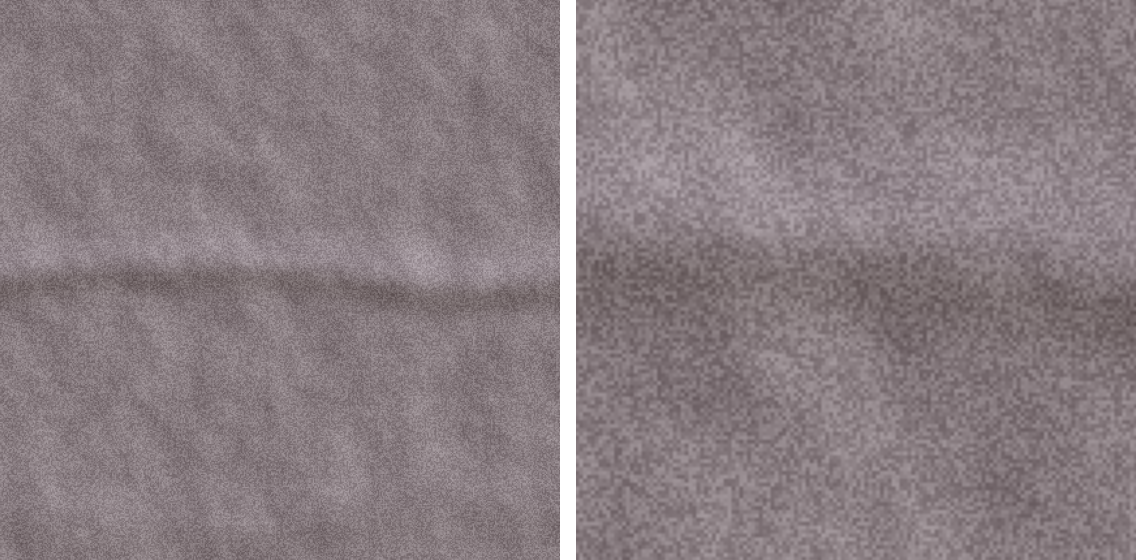
Left, the full canvas; right, a detail of the centre.
Give the GLSL for this texture, as a WebGL 1 fragment shader.

```glsl
precision highp float;
// Soft mauve-grey cloth with fine grain, shallow dents and a long horizontal fold.

uniform vec2 u_resolution;

const vec3 CLOTH_COLOR = vec3(0.530, 0.484, 0.500);
const vec3 GRAIN_TINT = vec3(0.97, 1.0, 1.0);
const vec3 FOLD_TINT = vec3(1.0, 1.0, 1.15);   // shadows turn slightly brown

const float GRAIN_FREQ = 430.0;
const float GRAIN_AMOUNT = 0.175;
const float DENT_FREQ = 10.0;
const float DENT_AMOUNT = 0.125;
const vec2 DENT_LIGHT = vec2(-0.017, -0.007);
const float MOTTLE_FREQ = 19.0;
const float MOTTLE_AMOUNT = 0.035;
const float THREAD_AMOUNT = 0.022;
const float FOLD_LIGHT = 0.060;
const float FOLD_SHADOW = 0.072;
const float FAINT_FOLD = 0.28;
const float TAU = 6.28318;

float hash(vec2 p) {
  vec3 q = fract(p.xyx * 0.1031);
  q += dot(q, q.yzx + 33.33);
  return fract((q.x + q.y) * q.z);
}

// Smooth value noise in 0..1
float noise(vec2 p) {
  vec2 cell = floor(p);
  vec2 f = fract(p);
  f = f * f * (3.0 - 2.0 * f);
  float low = mix(hash(cell), hash(cell + vec2(1.0, 0.0)), f.x);
  float high = mix(hash(cell + vec2(0.0, 1.0)), hash(cell + 1.0), f.x);
  return mix(low, high, f.y);
}

// Height of the dents, drawn out from upper left to lower right
float dentHeight(vec2 uv) {
  vec2 along = normalize(vec2(0.6, -0.8));
  vec2 across = vec2(-along.y, along.x);
  vec2 p = vec2(dot(uv, along) * 0.75, dot(uv, across) * 1.15) * DENT_FREQ + 20.0;
  mat2 turn = mat2(0.8, 0.6, -0.6, 0.8);
  float height = 0.0;
  float gain = 1.0;
  for (int i = 0; i < 3; i++) {
    height += gain * noise(p);
    p = turn * p * 2.03 + 17.3;
    gain *= 0.48;
  }
  return height;
}

// Bell curve with separate widths below and above its centre
float bell(float d, float below, float above) {
  float t = d / (d < 0.0 ? below : above);
  return exp(-t * t);
}

// Lit crest over a shaded crease; d is the height above the crease
float fold(float d) {
  return FOLD_LIGHT * bell(d - 0.051, 0.028, 0.045)
       - FOLD_SHADOW * bell(d, 0.029, 0.021);
}

void main() {
  vec2 uv = gl_FragCoord.xy / u_resolution;

  // Relief and uneven tone of the cloth
  float relief = DENT_AMOUNT * (dentHeight(uv) - dentHeight(uv + DENT_LIGHT));
  float mottle = MOTTLE_AMOUNT * (noise(uv * MOTTLE_FREQ + 61.0) - 0.5);
  float threads = noise(uv * vec2(48.0, 6.0) + 5.0) + noise(uv * vec2(7.0, 60.0) + 90.0);
  threads = THREAD_AMOUNT * (threads - 1.0);

  // Main fold and a faint one near the lower edge
  float wobble = 0.012 * (noise(uv * vec2(11.0, 5.0) + 33.0) - 0.5);
  float crease = 0.488 + 0.018 * cos(TAU * (uv.x - 0.34))
               + 0.004 * cos(2.0 * TAU * (uv.x - 0.07)) + wobble;
  float strength = 0.8 + 0.35 * noise(vec2(uv.x * 6.0, 3.5));
  float folds = strength * fold(uv.y - crease);
  float faintCrease = 0.045 + 0.02 * cos(TAU * (uv.x - 0.8)) + 2.0 * wobble;
  folds += FAINT_FOLD * fold((uv.y - faintCrease) * 0.75);

  // Fine fibre grain
  float grain = GRAIN_AMOUNT * (noise(uv * GRAIN_FREQ + 0.37) - 0.5);

  vec3 color = CLOTH_COLOR + GRAIN_TINT * (grain + relief + mottle + threads);
  color += FOLD_TINT * folds;
  gl_FragColor = vec4(clamp(color, 0.0, 1.0), 1.0);
}
```
